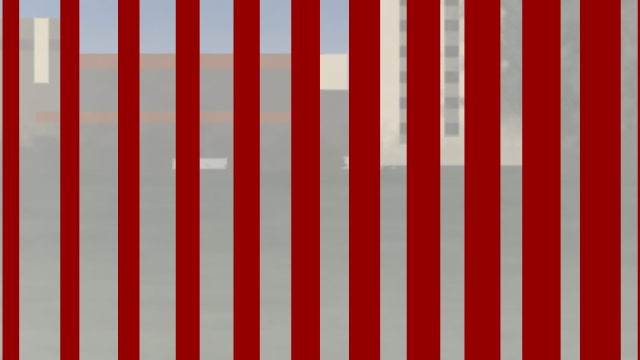
Write a Shadertoy shader that draws this pattern.

```glsl
// Dark red vertical bars at an even pitch, each wider than the one before,
// over a pale hazy view of buildings, trees and a lawn. The bars come from
// a repeated distance; the view is layered soft boxes and value noise.

float hash(vec2 p) {
    vec3 q = fract(vec3(p.xyx) * 0.1031);
    q += dot(q, q.yzx + 33.33);
    return fract((q.x + q.y) * q.z);
}

float noise(vec2 p) {
    vec2 i = floor(p), f = fract(p);
    f = f * f * (3.0 - 2.0 * f);
    return mix(mix(hash(i), hash(i + vec2(1, 0)), f.x),
               mix(hash(i + vec2(0, 1)), hash(i + vec2(1, 1)), f.x), f.y);
}

float fbm(vec2 p) {
    float sum = 0.0, amp = 0.5;
    for (int k = 0; k < 4; k++) {
        sum += amp * noise(p);
        p = p * 2.03 + 7.1;
        amp *= 0.5;
    }
    return sum;
}

// Soft-edged box spanning x0..x1 and y0..y1
float box(vec2 p, float x0, float x1, float y0, float y1) {
    vec2 d = abs(p - 0.5 * vec2(x0 + x1, y0 + y1)) - 0.5 * vec2(x1 - x0, y1 - y0);
    return 1.0 - smoothstep(-0.005, 0.005, max(d.x, d.y));
}

vec3 scenery(vec2 p) {
    vec3 cream = vec3(0.87, 0.84, 0.78);
    vec3 wall = vec3(0.64, 0.635, 0.625);
    vec3 brick = vec3(0.71, 0.62, 0.58);
    float grain = fbm(p * 28.0);

    // Sky and the left block with its pale column
    vec3 col = mix(vec3(0.71, 0.74, 0.78), vec3(0.65, 0.70, 0.77), smoothstep(0.8, 1.0, p.y));
    col = mix(col, vec3(0.68, 0.67, 0.64), box(p, -0.1, 0.22, 0.5, 0.95));
    col = mix(col, wall, box(p, -0.1, 0.22, 0.86, 0.89));
    col = mix(col, cream, box(p, 0.095, 0.135, 0.77, 0.95));

    // Long low hall: bays between two brick bands
    col = mix(col, wall, box(p, 0.2, 0.9, 0.5, 0.85));
    float bay = smoothstep(0.42, 0.46, abs(fract(p.x * 5.8) - 0.5));
    col = mix(col, vec3(0.69, 0.68, 0.66), bay * box(p, 0.2, 0.9, 0.5, 0.82));
    col = mix(col, brick, box(p, 0.2, 0.9, 0.81, 0.85));
    col = mix(col, brick, box(p, 0.1, 0.9, 0.66, 0.69));
    col = mix(col, cream, box(p, 0.885, 0.965, 0.75, 0.85));
    col = mix(col, wall, box(p, 0.88, 1.06, 0.5, 0.75));

    // Pale tower with columns of windows
    col = mix(col, cream, box(p, 1.05, 1.46, 0.54, 1.1));
    float panes = 0.6 + 0.4 * smoothstep(0.2, 0.35, abs(fract(p.y * 14.0) - 0.5));
    col = mix(col, vec3(0.60, 0.60, 0.59), panes * box(p, 1.11, 1.145, 0.6, 1.1));
    col = mix(col, vec3(0.60, 0.60, 0.59), panes * box(p, 1.235, 1.275, 0.62, 1.1));

    // Tree crowns in front of the tower and at the right
    float crown = smoothstep(1.18, 1.42, p.x + 0.35 * (grain - 0.5)) * smoothstep(0.56, 0.72, p.y);
    crown = max(crown, smoothstep(1.48, 1.54, p.x));
    col = mix(col, vec3(0.63, 0.635, 0.62) + 0.08 * (grain - 0.5), crown);

    // Shrubs and bright cars along the edge of the lawn
    float shrub = smoothstep(0.67, 0.57, p.y + 0.12 * (grain - 0.5));
    float open = box(p, 1.05, 1.46, 0.54, 0.75);
    col = mix(col, vec3(0.62, 0.62, 0.605), shrub * (1.0 - 0.65 * open));
    float cars = box(p, 0.48, 0.63, 0.53, 0.56) + box(p, 0.9, 1.1, 0.53, 0.565);
    col = mix(col, vec3(0.77, 0.77, 0.76), cars * smoothstep(0.35, 0.6, grain));

    // Lawn with long horizontal streaks, paler toward the bottom
    float streak = fbm(p * vec2(5.0, 32.0));
    vec3 lawn = mix(vec3(0.665, 0.675, 0.645), vec3(0.61, 0.62, 0.60), smoothstep(0.0, 0.53, p.y));
    lawn += 0.05 * (streak - 0.47) * vec3(0.8, 1.0, 0.7);
    col = mix(col, lawn, smoothstep(0.535, 0.515, p.y + 0.015 * (streak - 0.5)));

    // Light haze, stronger at the left
    col += 0.025 * (1.0 - smoothstep(0.0, 0.5, p.x));
    return col + 0.015 * (grain - 0.47);
}

void mainImage(out vec4 fragColor, in vec2 fragCoord) {
    vec2 p = fragCoord / iResolution.y;
    p.x += 0.5 * (16.0 / 9.0 - iResolution.x / iResolution.y);

    // Signed distance to the nearest bar; each bar widens to its right
    float pitch = 0.1604;
    float index = floor((p.x - 0.007) / pitch);
    float along = p.x - 0.007 - index * pitch;
    float width = 0.0463 + 0.0067 * index;
    float dist = min(max(-along, along - width), pitch - along);
    float bar = clamp(0.5 - dist * iResolution.y, 0.0, 1.0);

    fragColor = vec4(mix(scenery(p), vec3(0.58, 0.0, 0.0), bar), 1.0);
}
```
